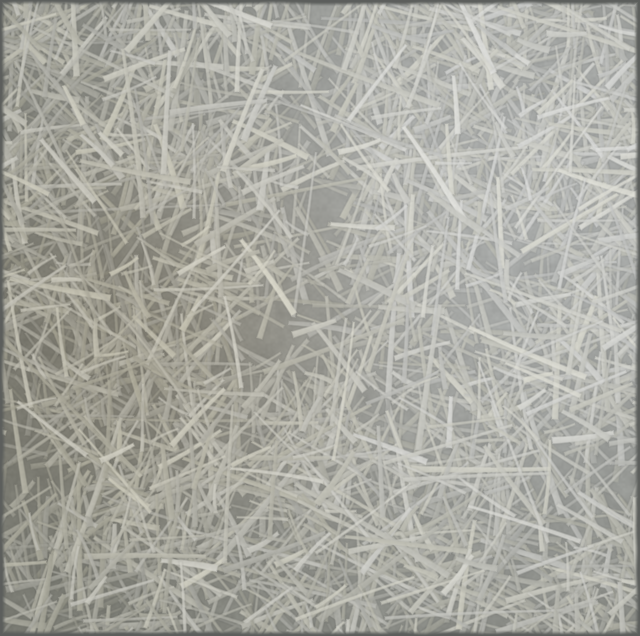
A Shadertoy shader for this texture:

```glsl
// Pale cut straw strewn in every direction over a grey-brown ground.
// Jittered grids of thin, slightly bent sticks are stacked from dark to light,
// then lit by a broad soft glow and framed by a thin dark rim.

const int   LAYERS       = 42;
const float CELL_MIN     = 0.080;   // grid size limits, in canvas heights
const float CELL_MAX     = 0.180;
const float WIDTH_MIN    = 0.0020;  // half widths of the straws
const float WIDTH_MAX    = 0.0045;
const float EDGE_BLUR    = 0.0019;
const float SHADOW_REACH = 0.0040;
const float SHADOW_DEPTH = 0.035;
const float CLUMP_SCALE  = 8.0;
const float RIM_WIDTH    = 0.006;

const vec2 GLOW_CENTRE = vec2(0.78, 0.68);
const vec2 WARM_CENTRE = vec2(0.22, 0.48);

const vec3 GROUND_DIM   = vec3(0.435, 0.440, 0.405);
const vec3 GROUND_LIT   = vec3(0.660, 0.670, 0.665);
const vec3 STRAW_DIM    = vec3(0.755, 0.755, 0.725);
const vec3 STRAW_LIT    = vec3(0.865, 0.870, 0.868);
const vec3 WARM_GROUND  = vec3(0.90, 0.87, 0.82);
const vec3 WARM_STRAW   = vec3(0.97, 0.955, 0.92);
const vec3 YELLOW_STRAW = vec3(1.00, 0.995, 0.955);
const vec3 RIM_COLOUR   = vec3(0.36, 0.37, 0.36);

float hash(vec2 p) {
    return fract(sin(dot(p, vec2(127.1, 311.7))) * 43758.5453);
}

vec4 hash4(vec2 p) {
    float seed = dot(p, vec2(127.1, 311.7));
    return fract(sin(seed + vec4(0.0, 1.7, 3.1, 5.3)) * 43758.5453);
}

float noise(vec2 p) {
    vec2 i = floor(p), f = fract(p);
    f = f * f * (3.0 - 2.0 * f);
    return mix(mix(hash(i), hash(i + vec2(1, 0)), f.x),
               mix(hash(i + vec2(0, 1)), hash(i + vec2(1, 1)), f.x), f.y);
}

// Chance that a straw lies here; low values leave bare patches.
float strawDensity(vec2 p) {
    return mix(0.30, 1.0, smoothstep(0.15, 0.48, noise(p * CLUMP_SCALE)));
}

// Lays one grid of straws over the colour; height runs from 0 to 1.
vec3 layStraws(vec3 colour, vec2 p, float id, float height,
               vec3 ground, vec3 straw, float blur) {
    float cell = mix(CELL_MIN, CELL_MAX, hash(vec2(id, 4.7)));
    vec2 shift = hash4(vec2(id, 9.2)).xy;
    vec2 base = floor(p / cell + shift);
    for (int j = -1; j <= 1; j++)
    for (int i = -1; i <= 1; i++) {
        vec2 grid = base + vec2(i, j);
        vec4 place = hash4(grid + id * 17.3);
        vec4 look = hash4(grid + id * 23.9 + 41.0);
        vec2 centre = (grid + place.xy - shift) * cell;

        // Straw axes: x along the stem, y across it
        float angle = place.z * 3.14159;
        vec2 dir = vec2(cos(angle), sin(angle));
        vec2 q = p - centre;
        q = vec2(dot(q, dir), dot(q, vec2(-dir.y, dir.x)));
        float halfLength = cell * mix(0.25, 0.93, place.w * sqrt(place.w));
        float along = q.x / halfLength;
        float across = q.y + (look.x - 0.5) * 0.005 * along * along;
        float halfWidth = mix(WIDTH_MIN, WIDTH_MAX, look.y * look.y)
                        * (1.0 - 0.25 * along);

        float dist = max(abs(across) - halfWidth, abs(q.x) - halfLength);
        if (dist > SHADOW_REACH) continue;
        if (look.z > strawDensity(centre)) continue;

        // Contact shadow, then the stem with one brighter side
        colour *= 1.0 - SHADOW_DEPTH * smoothstep(SHADOW_REACH, 0.0, dist);
        float tone = mix(0.36, 0.86, height) + 0.55 * (look.w - 0.5);
        tone += 0.08 * clamp(across / halfWidth, -1.0, 1.0);
        vec3 stem = mix(ground, straw, tone);
        stem *= mix(vec3(1.0), YELLOW_STRAW, fract(look.w * 7.0));
        float cover = 1.0 - smoothstep(-blur, blur, dist);
        colour = mix(colour, stem, cover * mix(0.70, 0.95, look.y));
    }
    return colour;
}

void mainImage(out vec4 fragColor, in vec2 fragCoord) {
    vec2 p = fragCoord / iResolution.y;
    vec2 size = iResolution.xy / iResolution.y;
    float blur = max(EDGE_BLUR, 0.8 / iResolution.y);

    // Uneven light: cool glow at the right, warm shade at the left
    vec2 g = p - GLOW_CENTRE, w = p - WARM_CENTRE;
    float glow = exp(-1.7 * dot(g, g));
    float warm = exp(-9.0 * dot(w, w));
    vec3 ground = mix(GROUND_DIM, GROUND_LIT, glow) * mix(vec3(1.0), WARM_GROUND, warm);
    vec3 straw = mix(STRAW_DIM, STRAW_LIT, glow) * mix(vec3(1.0), WARM_STRAW, warm);

    // Mottled ground, then the straw from bottom to top
    vec3 colour = ground * (0.95 + 0.07 * noise(p * 45.0) + 0.04 * noise(p * 170.0));
    for (int k = 0; k < LAYERS; k++) {
        float height = float(k) / float(LAYERS - 1);
        colour = layStraws(colour, p, float(k) + 1.0, height, ground, straw, blur);
    }

    // Faint grain and the dark rim
    colour += 0.02 * (noise(p * 260.0) - 0.5);
    vec2 inset = min(p, size - p);
    float edge = min(inset.x, inset.y) + 0.003 * (noise(p * 30.0) - 0.5);
    colour = mix(RIM_COLOUR, colour, smoothstep(0.2 * RIM_WIDTH, 1.6 * RIM_WIDTH, edge));
    fragColor = vec4(clamp(colour, 0.0, 1.0), 1.0);
}
```
